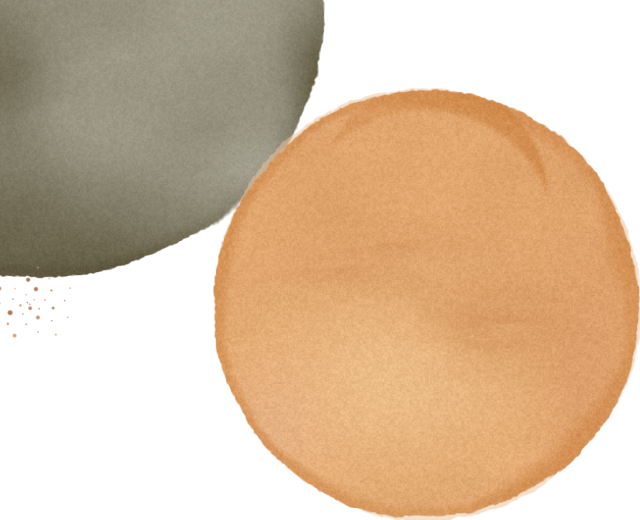
This background is drawn by a Shadertoy shader. Its source:

```glsl
// Two overlapping watercolour discs, olive grey and warm orange, with a few paint specks on white.

float hash(vec2 p) {
    vec3 q = fract(p.xyx * vec3(0.1031, 0.103, 0.0973));
    q += dot(q, q.yzx + 33.33);
    return fract((q.x + q.y) * q.z);
}

float noise(vec2 p) {
    vec2 i = floor(p), f = fract(p);
    f = f * f * (3.0 - 2.0 * f);
    return mix(mix(hash(i), hash(i + vec2(1, 0)), f.x),
               mix(hash(i + vec2(0, 1)), hash(i + vec2(1, 1)), f.x), f.y);
}

float fbm(vec2 p) {
    float sum = 0.0, amp = 0.53;
    for (int i = 0; i < 4; i++) {
        sum += amp * noise(p);
        p = mat2(1.6, 0.3, -0.3, 1.6) * p * 1.25 + 7.3;
        amp *= 0.5;
    }
    return sum;
}

// Soft elliptical patch, 1 at its centre
float patchAt(vec2 p, vec2 centre, vec2 size) {
    vec2 q = (p - centre) / size;
    return exp(-dot(q, q));
}

// Distance to a hand-painted ellipse with an uneven outline
float paintedDisc(vec2 p, vec2 centre, vec2 radii, float seed) {
    vec2 q = (p - centre) / radii;
    vec2 dir = q / max(length(q), 0.001);
    float wobble = 0.012 * (noise(dir * 3.0 + seed) - 0.5)
                 + 0.005 * (noise(dir * 14.0 + seed) - 0.5)
                 + 0.003 * (noise(p * 150.0) - 0.5);
    return (length(q) - 1.0) * min(radii.x, radii.y) + wobble;
}

float cover(float d, float soft) {
    return 1.0 - smoothstep(-soft, soft, d);
}

vec3 olivePaint(vec2 p, float d, float wash, float grain) {
    vec3 dark = vec3(0.37, 0.34, 0.245), light = vec3(0.595, 0.58, 0.505);
    float tone = smoothstep(0.43, 0.82, p.y + 0.22 * p.x) + 0.35 * (wash - 0.5);
    tone -= 0.55 * patchAt(p, vec2(0.0, 0.86), vec2(0.09, 0.13));
    tone -= 0.6 * patchAt(p, vec2(0.6, 0.86), vec2(0.055, 0.13));
    tone -= 0.2 * smoothstep(-0.03, 0.0, d);
    tone += 0.2 * patchAt(p, vec2(0.4, 0.95), vec2(0.1, 0.08));
    vec3 col = mix(dark, light, clamp(tone, 0.0, 1.1));
    float mist = patchAt(p, vec2(0.49, 0.68), vec2(0.075, 0.06));
    col = mix(col, vec3(0.66, 0.65, 0.59), 0.65 * mist);
    return col + 0.045 * grain;
}

vec3 orangePaint(vec2 p, float d, float wash, float grain) {
    vec3 deep = vec3(0.81, 0.53, 0.28);
    vec3 col = vec3(0.88, 0.645, 0.43) + 0.07 * (wash - 0.5);

    // Pale glow in the lower middle, pinker towards the lower left and right
    float glow = patchAt(p, vec2(0.76, 0.27), vec2(0.25, 0.2));
    col = mix(col, vec3(0.93, 0.75, 0.54), 0.9 * glow);
    col = mix(col, vec3(0.905, 0.705, 0.53), 0.7 * patchAt(p, vec2(0.53, 0.18), vec2(0.09, 0.11)));
    col = mix(col, vec3(0.86, 0.61, 0.42), 0.6 * patchAt(p, vec2(1.13, 0.3), vec2(0.09, 0.2)));

    // Dry horizontal brush strokes
    float stroke = smoothstep(0.3, 0.7, fbm(p * vec2(5.0, 36.0) + 3.0));
    float strokes = patchAt(p, vec2(0.69, 0.51), vec2(0.15, 0.07))
                  + patchAt(p, vec2(0.95, 0.38), vec2(0.15, 0.085));
    col = mix(col, vec3(0.835, 0.585, 0.375), strokes * (0.3 + 0.5 * stroke));

    // Crescent where two washes overlap at the top
    float crescent = cover(length(p - vec2(0.833, 0.623)) - 0.22, 0.005)
                   * smoothstep(-0.004, 0.012, length(p - vec2(0.817, 0.535)) - 0.25);
    col = mix(col, deep, crescent * (0.35 + 0.4 * smoothstep(0.65, 0.95, p.x)));

    // Pigment gathered along the rim
    float width = 0.018 + 0.045 * noise(p * 6.0 + 4.0);
    float rim = smoothstep(-width, -0.3 * width, d) * (0.4 + 0.6 * noise(p * 5.0));
    col = mix(col, deep, 0.85 * rim);
    return col + vec3(0.055, 0.06, 0.065) * grain;
}

void mainImage(out vec4 fragColor, in vec2 fragCoord) {
    vec2 p = fragCoord / iResolution.y;
    float soft = 1.1 / iResolution.y;
    float wash = fbm(p * vec2(5.0, 8.0));
    float grain = noise(p * 380.0) + 0.6 * noise(p * 190.0 + 9.0) - 0.8;
    vec3 col = vec3(1.0);

    // Olive disc, blurred where it meets the orange one
    float olive = paintedDisc(p, vec2(0.04, 0.96), vec2(0.583, 0.498), 2.0);
    float blur = 0.007 * patchAt(p, vec2(0.47, 0.64), vec2(0.08));
    col = mix(col, olivePaint(p, olive, wash, grain), cover(olive, soft + blur));

    // Orange disc over a thin, slightly displaced wash
    vec2 centre = vec2(0.819, 0.4135);
    float halo = paintedDisc(p, centre + vec2(0.002, 0.001), vec2(0.411), 17.0);
    col = mix(col, vec3(0.92, 0.77, 0.63), 0.55 * cover(halo, soft));
    float orange = paintedDisc(p, centre, vec2(0.407, 0.409), 6.0);
    col = mix(col, orangePaint(p, orange, wash, grain), cover(orange, soft));

    // Spiral scatter of specks below the olive disc
    for (int i = 0; i < 34; i++) {
        float n = float(i), pick = hash(vec2(n, 5.0));
        float reach = 0.1 * pow(n / 34.0, 0.8);
        vec2 spot = vec2(0.057, 0.415) + reach * vec2(cos(n * 2.4), 0.75 * sin(n * 2.4));
        float size = 0.0009 + 0.0038 * pow(pick, 5.0);
        vec3 speck = mix(vec3(0.6, 0.36, 0.2), vec3(0.82, 0.58, 0.42), hash(vec2(n, 8.0)));
        col = mix(col, speck, 0.85 * cover(length(p - spot) - size, soft));
    }
    fragColor = vec4(clamp(col, 0.0, 1.0), 1.0);
}
```
